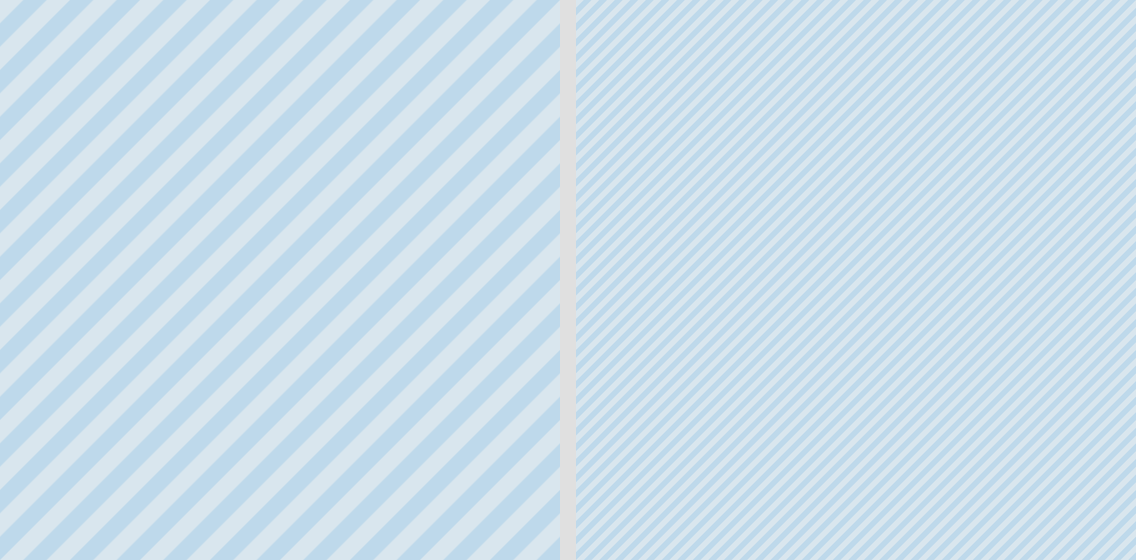
Left, the tile; right, the same tile 3 across and 3 down.
Write a Shadertoy shader that draws this pattern.

```glsl
// Seamless diagonal stripes of equal width in pale grey-blue and sky blue.

// Coverage of the pale half of each stripe period, smoothed over one pixel.
float paleStripe(float phase) {
    float fromCentre = abs(fract(phase + 0.25) - 0.5);
    return clamp(0.5 + (0.25 - fromCentre) / fwidth(phase), 0.0, 1.0);
}

void mainImage(out vec4 fragColor, in vec2 fragCoord) {
    vec2 uv = fragCoord / iResolution.xy;

    // Twelve whole periods along each side keep the edges continuous
    float phase = 12.0 * (uv.x - uv.y);

    vec3 skyBlue = vec3(0.745, 0.85, 0.92);
    vec3 paleBlue = vec3(0.851, 0.902, 0.932);
    fragColor = vec4(mix(skyBlue, paleBlue, paleStripe(phase)), 1.0);
}
```
